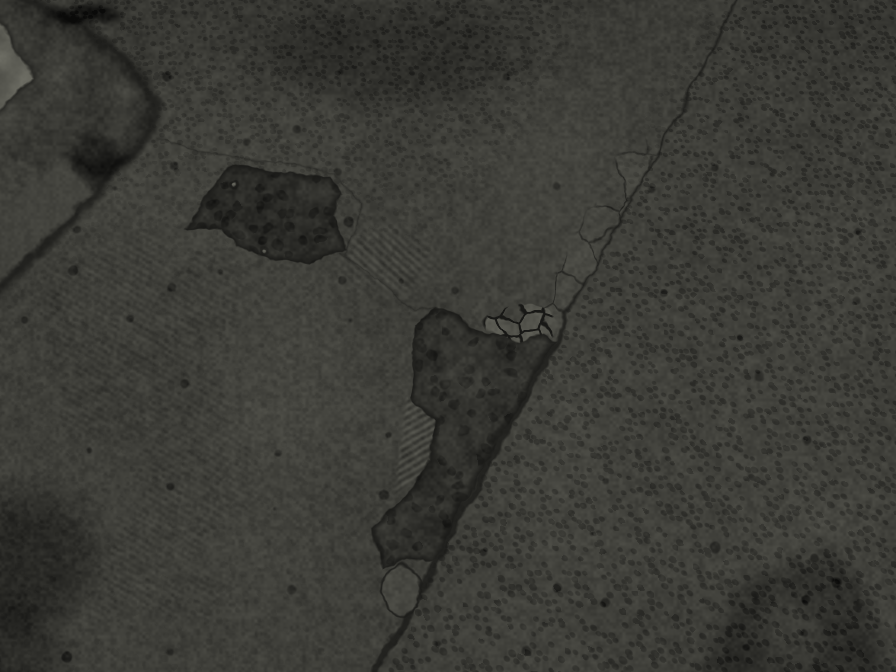
Write a WebGL 1 fragment shader that draws this texture.

```glsl
precision highp float;
// Worn concrete road at dusk: two slabs split by a diagonal seam, two potholes and a kerb.
// Outlines are noise-warped polygons; aggregate, rubble and fragments come from cell noise.

uniform vec2 u_resolution;

const vec3 TINT = vec3(1., 1., .915);
const float SLAB_TONE = .254;
const float HOLE_TONE = .18;
const float CRACK_TONE = .095;
const float GRAIN = .085;
const float GROOVE_FREQ = 640.;
const vec2 SEAM = vec2(.56, .54); // foot and slope

float hash(vec2 p) { return fract(sin(dot(p, vec2(127.1, 311.7))) * 43758.5); }

float noise(vec2 p) {
  vec2 i = floor(p), f = fract(p);
  f = f * f * (3. - 2. * f);
  return mix(mix(hash(i), hash(i + vec2(1, 0)), f.x),
             mix(hash(i + vec2(0, 1)), hash(i + 1.), f.x), f.y);
}

// Fractal noise centred on zero
float fbm(vec2 p) {
  float sum = -.47, amp = .5;
  for (int i = 0; i < 4; i++) {
    sum += amp * noise(p);
    p = p * 2.03 + 17.3;
    amp *= .5;
  }
  return sum;
}

// Nearest distance, second distance and random id of the closest cell
vec3 cells(vec2 p) {
  vec3 best = vec3(9, 9, 0);
  for (int j = -1; j <= 1; j++)
    for (int i = -1; i <= 1; i++) {
      vec2 c = floor(p) + vec2(i, j);
      float d = length(c + .15 + .7 * vec2(hash(c), hash(c + 31.7)) - p);
      if (d < best.x) best = vec3(d, best.x, hash(c + 71.3));
      else best.y = min(best.y, d);
    }
  return best;
}

// Path builder: distance to the drawn line, negative inside once closed
vec2 pos, pen, first;
float dist, side, tone;
void start(float x, float y) { first = pen = vec2(x, y); dist = 9.; side = 1.; }
void to(float x, float y) {
  vec2 v = vec2(x, y), e = pen - v, w = pos - v;
  dist = min(dist, length(w - e * clamp(dot(w, e) / dot(e, e), 0., 1.)));
  bvec3 c = bvec3(pos.y >= v.y, pos.y < pen.y, e.x * w.y > e.y * w.x);
  if (all(c) || !any(c)) side = -side;
  pen = v;
}
float closed() { to(first.x, first.y); return side * dist; }

float fill(float d, float soft) { return 1. - smoothstep(-soft, soft, d); }
float blob(float x, float y, float rx, float ry) {
  return fill(length((pos - vec2(x, y)) / vec2(rx, ry)) - .8, .4);
}
float groove(float nx, float ny) { return .5 + .5 * sin(dot(pos, vec2(nx, ny)) * GROOVE_FREQ); }
void crack(float d, float soft) { tone = mix(tone, CRACK_TONE, .75 * fill(d, soft)); }

void main() {
  vec2 p = gl_FragCoord.xy / u_resolution.y;
  float aa = 1.2 / u_resolution.y;
  vec2 wobble = vec2(fbm(p * 30.), fbm(p * 30. + 50.));
  pos = p + wobble * .003;
  float grain = noise(p * 210.) * .6 + noise(p * 95.) * .4 - .5;
  float patches = fbm(p * 5.);

  // Grooves, exposed beside the potholes and faint on the left slab
  float worn = smoothstep(-.07, .13, fbm(p * 7.)) * fill(p.x - .42, .18);
  tone = SLAB_TONE + patches * .055 + grain * GRAIN - worn * .025 * groove(.5, .87);
  tone += blob(.575, .615, .08, .06) * (.06 * groove(.66, .75) - .02);
  start(.605, .41); to(.655, .37); to(.645, .31); to(.588, .265);
  tone += fill(closed(), .004) * (.09 * groove(-.5, .87) - .03);

  // Aggregate, with a smooth strip left of the seam, and scattered pits
  pos = p + wobble * .022;
  float seam = pos.x - SEAM.x - SEAM.y * pos.y;
  float strip = fill(abs(seam + .13) - .1, .05) * smoothstep(.5, .62, p.y);
  float coarse = mix(.25 + .5 * smoothstep(.6, .85, p.y), 1., fill(-seam, aa));
  vec3 stone = cells(p * (80. + 28. * p.y));
  tone -= .06 * fill(stone.x - .1 - .4 * stone.z, .12) * step(.5, stone.z) * coarse * (1. - .8 * strip);
  vec3 pit = cells(p * 13.);
  tone -= .09 * fill(pit.x - .08 * pit.z + wobble.x * .15, .03) * step(.72, pit.z);

  // Stains and cast shadows
  tone -= .05 * blob(.58, .92, .2, .09) + .025 * smoothstep(.75, 1., p.y);
  tone -= .09 * blob(.03, .17, .13, .12) + .07 * blob(0., .03, .11, .09);
  start(1.02, -.05); to(1.11, .14); to(1.23, .18); to(1.28, .13); to(1.34, -.05);
  tone += .05 * blob(1.18, .05, .06, .07) - .07 * fill(closed(), .025);

  // Seam, broken fragments along it, and connecting cracks
  vec3 frag = cells(pos * vec2(24, 17));
  float band = fill(abs(seam + .025) - .025, .008) * fill(abs(p.y - .64) - .14, .03);
  tone += band * (.03 * frag.z - .1 * fill(frag.y - frag.x - .05, .05));
  crack(abs(seam) - .002 - .004 * fill(p.y - .5, .1), .003);
  start(.505, .62); to(.573, .575); to(.616, .54); to(.65, .54);
  crack(dist, .004);
  start(.234, .792); to(.347, .766); to(.5, .745); to(.54, .7); to(.51, .62);
  crack(dist, .004);

  // Potholes with a dark rim and pebbled bed
  start(.278, .661); to(.309, .714); to(.347, .757); to(.417, .74); to(.495, .74); to(.512, .714);
  to(.495, .679); to(.512, .627); to(.46, .604); to(.408, .615); to(.347, .632); to(.33, .656);
  float hole = closed();
  start(.616, .514); to(.65, .54); to(.694, .52); to(.73, .5); to(.825, .497); to(.764, .38); to(.703, .275);
  to(.65, .17); to(.573, .155); to(.556, .21); to(.6, .262); to(.642, .314); to(.646, .375); to(.611, .41);
  hole = min(hole, closed());
  vec3 pebble = cells(pos * 52.);
  float bed = HOLE_TONE + fbm(p * 28.) * .13 + grain * GRAIN + .02 * blob(.67, .44, .08, .1);
  bed -= .05 * fill(pebble.x - .38, .1) * step(.55, pebble.z);
  bed += .25 * fill(pebble.x - .14, .08) * step(.965, pebble.z);
  bed = mix(bed, CRACK_TONE, .75 * smoothstep(-.012, 0., hole));
  tone = mix(tone, bed, fill(hole, aa));

  // Rubble on the lower pothole's lip, and the loose slab below it
  vec3 rock = cells(pos * 36.);
  float rockTone = mix(CRACK_TONE, .22 + .13 * rock.z + grain * GRAIN, smoothstep(.05, .18, rock.y - rock.x));
  tone = mix(tone, rockTone, smoothstep(.3, .5, blob(.775, .52, .062, .031)));
  float slab = length((pos - vec2(.6, .122)) * vec2(1.3, 1)) - .034;
  tone = mix(tone, .275 + grain * GRAIN, fill(slab, aa));
  crack(abs(slab) - .002, .002);

  // Kerb: rounded top, pale front face, crumbled corner, post and drain
  start(-.1, .47); to(.139, .705); to(.226, .805); to(.234, .85);
  to(.19, .913); to(.12, .965); to(.04, 1.); to(-.1, 1.06);
  float kerb = closed();
  crack(kerb - .006, .008);
  float top = .225 + fbm(p * 22.) * .16 + grain * GRAIN - .07 * smoothstep(-.035, 0., kerb);
  tone = mix(tone, top, fill(kerb + .006, .004));
  start(-.1, .49); to(.138, .713); to(.1, .757); to(-.1, .64);
  tone = mix(tone, .265 + (patches + grain) * .06, fill(closed(), .004));
  start(-.05, 1.05); to(.05, .885); to(0., .84); to(-.05, .82);
  float post = closed();
  crack(post - .004, .008);
  tone = mix(tone, .36 + fbm(p * 35.) * .2, fill(post, .003));
  tone -= .13 * (blob(.145, .765, .045, .035) + blob(.13, .979, .056, .016));

  gl_FragColor = vec4(max(tone, .04) * TINT, 1);
}
```
